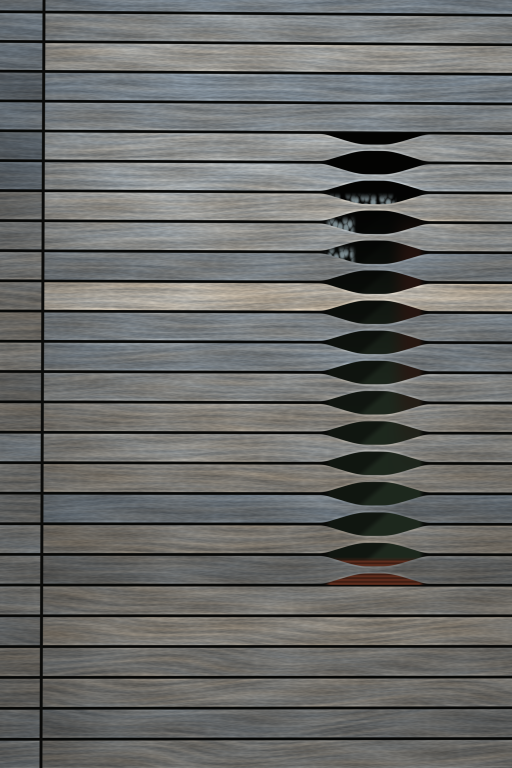
This texture is drawn by a Shadertoy shader. Its source:

```glsl
// Lengths are fractions of the canvas height; depth runs downwards.
const float FIRST_GAP = 0.0176;
const float GAP_STEP = 0.03848;
const float GAP_GROWTH = 0.0000365;
const float GAP_HALF = 0.0018;
const float SEAM_X = 0.0573;
const float SEAM_HALF = 0.0019;
const float SLOT_X = 0.488;
const float SLOT_HALF_WIDTH = 0.073;
const float SLOT_HALF_HEIGHT = 0.0153;
const float FIRST_SLOT = 4.0;
const float LAST_SLOT = 19.0;
const vec3 COOL_WOOD = vec3(0.92, 1.01, 1.09);
const vec3 WARM_WOOD = vec3(1.07, 1.0, 0.90);
const vec3 SHADOW = vec3(0.025, 0.027, 0.023);
const vec3 GREEN_GLASS = vec3(0.115, 0.155, 0.115);
const vec3 RED_TIMBER = vec3(0.36, 0.17, 0.11);
const vec3 SKY_GLINT = vec3(0.48, 0.54, 0.56);

// Brightness and warmth of each plank, from the top
const float TONE[26] = float[](
    0.48, 0.51, 0.57, 0.50, 0.50, 0.57, 0.57, 0.57, 0.54, 0.46, 0.61, 0.48, 0.47,
    0.49, 0.48, 0.49, 0.46, 0.40, 0.43, 0.37, 0.43, 0.46, 0.41, 0.42, 0.38, 0.40);
const float WARMTH[26] = float[](
    0.1, 0.4, 0.6, 0.1, 0.3, 0.45, 0.4, 0.6, 0.5, 0.3, 0.85, 0.3, 0.25,
    0.5, 0.7, 0.6, 0.75, 0.2, 0.75, 0.5, 0.7, 0.8, 0.6, 0.65, 0.45, 0.6);

vec2 hash2(vec2 p) {
    vec3 a = fract(p.xyx * vec3(0.1031, 0.1030, 0.0973));
    a += dot(a, a.yzx + 33.33);
    return fract((a.xx + a.yz) * a.zy);
}

float cells(vec2 p) {
    vec2 cell = floor(p), local = fract(p);
    float nearest = 1.5;
    for (int y = -1; y <= 1; y++)
        for (int x = -1; x <= 1; x++) {
            vec2 o = vec2(x, y);
            nearest = min(nearest, length(o + hash2(cell + o) - local));
        }
    return nearest;
}

float slotProfile(float q) {
    float a = abs(q);
    return 0.8 * smoothstep(1.0, 0.15, a) + 0.2 * max(1.0 - a * a, 0.0) * smoothstep(1.0, 0.7, a);
}

vec3 woodColor(vec2 p, float plank, float across, float isLeft) {
    int i = int(clamp(plank, 0.0, 25.0));
    vec2 seed = hash2(vec2(plank + 3.0, 7.0 + 20.0 * isLeft));
    float tone = TONE[i], warmth = WARMTH[i];
    if (isLeft > 0.5) {
        float lit = smoothstep(6.0, 7.5, plank);
        tone = mix(0.42, 0.47 - 0.05 * smoothstep(0.5, 1.0, p.y), lit) + 0.12 * (seed.x - 0.5);
        warmth = mix(0.15, 0.75, lit) * (0.5 + 0.5 * seed.y);
    }

    // Rings bend gently, pores stretch along the plank
    vec2 g = p + seed * 17.0;
    float bend = sin(g.x * 9.0 + seed.x * 6.0) + 0.5 * sin(g.x * 23.0 + p.y * 60.0);
    float swirl = (0.004 + 0.006 * smoothstep(0.65, 0.95, p.y)) * bend;
    float rings = sin((g.y + swirl) * 620.0 + 2.0 * bend) + 0.6 * sin((g.y + swirl * 0.5) * 1370.0);
    float streak = cells(vec2(g.x * 7.0, (g.y + swirl) * 190.0)) - 0.45;
    float pores = cells(vec2(g.x * 95.0, g.y * 520.0)) - 0.45;
    float stain = cells(vec2(g.x * 9.0, g.y * 42.0)) - 0.45;
    float grain = 0.022 * rings + 0.13 * streak + 0.10 * pores + 0.13 * stain;

    float light = 0.86 + 0.18 * smoothstep(0.0, 0.25, p.x) - 0.08 * smoothstep(0.45, 0.667, p.x);
    light += 0.05 * (0.5 - across) + 0.06 * smoothstep(0.86, 0.93, across);
    vec3 tint = mix(COOL_WOOD, WARM_WOOD, clamp(warmth + 0.35 * streak - 0.3 * stain, 0.0, 1.0));
    return tint * tone * light * (1.0 + grain * 1.6);
}

vec3 openingColor(vec2 p, float row, float q, float s) {
    float green = smoothstep(0.23, 0.55, p.y);
    float facet = smoothstep(-0.12, 0.08, q + 0.25 * s);
    vec3 color = mix(SHADOW * 0.4, GREEN_GLASS * mix(0.55, 1.0, facet), green);

    // Brown reflections on the right, timber at the foot
    float band = smoothstep(0.26, 0.34, p.y) * smoothstep(0.64, 0.45, p.y);
    color = mix(color, vec3(0.17, 0.08, 0.06), 0.75 * band * smoothstep(0.2, 0.65, q));
    float foot = smoothstep(0.725, 0.732, p.y);
    color = mix(color, RED_TIMBER * (0.85 + 0.2 * sin(p.y * 1300.0)), foot);

    // Broken sky glints in three upper openings
    float glintRow = step(5.5, row) * step(row, 8.5);
    float reach = row < 6.5 ? 0.35 : -0.38;
    float glint = glintRow * smoothstep(reach + 0.06, reach - 0.06, q);
    glint *= smoothstep(-0.65, 0.2, s + (row < 6.5 ? -0.6 : 0.0));
    glint *= smoothstep(0.75, 0.2, cells(vec2(p.x * 130.0, p.y * 80.0)));
    return mix(color, SKY_GLINT, glint);
}

void mainImage(out vec4 fragColor, in vec2 fragCoord) {
    float px = 1.0 / iResolution.y;
    vec2 p = vec2(fragCoord.x, iResolution.y - fragCoord.y) * px;

    // Courses grow slightly and level out towards the foot
    float depth = p.y - (p.x - 0.333) * 0.009 * (0.8 - p.y);
    float lift = depth - FIRST_GAP;
    float course = 2.0 * lift / (GAP_STEP + sqrt(GAP_STEP * GAP_STEP + 4.0 * GAP_GROWTH * lift));
    float row = floor(course + 0.5);
    float s = lift - row * (GAP_STEP + GAP_GROWTH * row);

    float seamSide = p.x - (SEAM_X - 0.004 * p.y);
    vec3 color = woodColor(vec2(p.x, depth), floor(course) + 1.0, fract(course), step(seamSide, 0.0));

    // End slots open on one side only
    float q = (p.x - SLOT_X) / SLOT_HALF_WIDTH;
    float open = step(FIRST_SLOT, row) * step(row, LAST_SLOT);
    if (row == FIRST_SLOT) open *= step(0.0, s);
    if (row == LAST_SLOT) open *= step(s, 0.0);
    float swell = open * slotProfile(q);
    float edge = abs(s) - mix(GAP_HALF, SLOT_HALF_HEIGHT, swell);

    // Lit rim, then the dark gap or slot
    color *= 1.0 + (0.08 + 0.15 * swell) * smoothstep(0.004, 0.001, edge);
    vec3 inside = mix(SHADOW, openingColor(p, row, q, s / SLOT_HALF_HEIGHT), smoothstep(0.02, 0.2, swell));
    color = mix(color, inside, smoothstep(0.7 * px, -0.7 * px, edge));

    // Vertical joint
    float seam = abs(seamSide) - SEAM_HALF;
    color = mix(color, SHADOW * 1.5, smoothstep(0.8 * px, -0.8 * px, seam));
    fragColor = vec4(clamp(color, 0.0, 1.0), 1.0);
}
```
